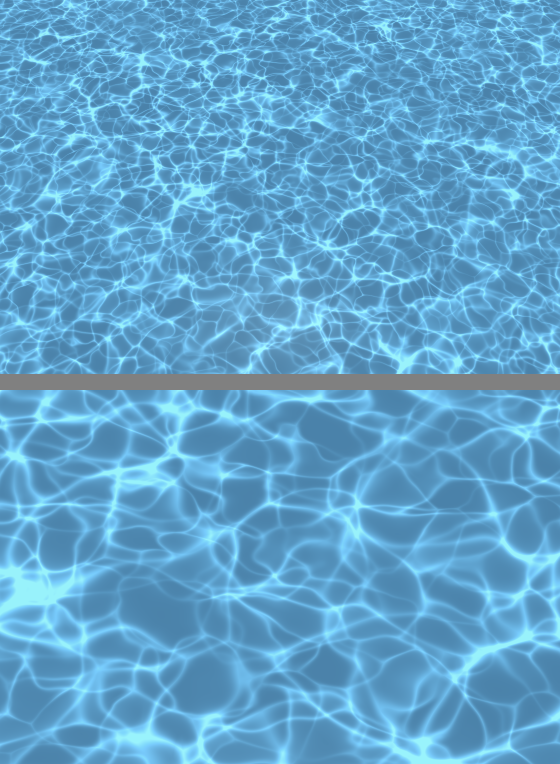
Top: the whole. Bottom: its middle third, enlarged.
Give the GLSL for this texture, as a WebGL 2 fragment shader.

```glsl
#version 300 es
precision highp float;
precision highp int;

uniform vec2 u_resolution;
out vec4 fragColor;

// Integer hash: three random values per lattice point
vec3 hash3(vec2 cell, uint seed) {
    uvec3 v = uvec3(uvec2(ivec2(cell)), seed) * 1664525u + 1013904223u;
    v.x += v.y * v.z; v.y += v.z * v.x; v.z += v.x * v.y;
    v ^= v >> 16u;
    v.x += v.y * v.z; v.y += v.z * v.x; v.z += v.x * v.y;
    return vec3(v >> 8u) / 16777216.0;
}

// Smooth value noise with three channels
vec3 noise3(vec2 p, uint seed) {
    vec2 i = floor(p), f = fract(p);
    f = f * f * (3.0 - 2.0 * f);
    return mix(
        mix(hash3(i, seed), hash3(i + vec2(1, 0), seed), f.x),
        mix(hash3(i + vec2(0, 1), seed), hash3(i + vec2(1, 1), seed), f.x), f.y);
}

// One net of light: thin filaments, one-sided veils and bright knots
float causticNet(vec2 p, uint seed) {
    vec3 bend = noise3(p * 1.1, seed + 11u);
    vec3 ripple = noise3(p * 2.7, seed + 23u);
    vec2 q = p + 0.75 * (bend.xy - 0.5) + 0.26 * (ripple.xy - 0.5);

    // Three nearest cell centres
    vec2 base = floor(q);
    vec3 nearest = vec3(9.0);
    float cellRandom = 0.0;
    for (int y = -1; y <= 1; y++) {
        for (int x = -1; x <= 1; x++) {
            vec2 cell = base + vec2(x, y);
            vec3 h = hash3(cell, seed);
            float d = distance(q, cell + 0.08 + 0.84 * h.xy);
            if (d < nearest.x) {
                nearest = vec3(d, nearest.xy);
                cellRandom = h.z;
            } else if (d < nearest.y) {
                nearest = vec3(nearest.x, d, nearest.y);
            } else {
                nearest.z = min(nearest.z, d);
            }
        }
    }

    float edge = nearest.y - nearest.x;
    float corner = nearest.z - nearest.x;
    float strength = 0.2 + 0.9 * smoothstep(0.15, 0.85, 0.6 * bend.z + 0.4 * ripple.z);
    float veil = exp(-edge / mix(0.035, 0.34, cellRandom * cellRandom));
    float filament = exp(-edge * edge / 0.005);
    float knot = exp(-corner * corner / 0.018);
    return strength * (0.58 * veil + 0.6 * filament + 0.75 * knot);
}

vec3 poolColor(vec2 uv) {
    // Tilted floor seen in mild perspective
    float depth = 1.0 / (1.0 - 0.4 * uv.y);
    vec2 ground = vec2((uv.x - 0.75) * depth, 2.75 * depth);

    // Overlapping nets at rising frequencies, each turned
    float light = 0.0;
    float frequency = 6.5;
    float weight = 1.0;
    mat2 turn = mat2(0.8, 0.6, -0.6, 0.8);
    vec2 p = ground;
    for (uint i = 0u; i < 4u; i++) {
        light += weight * causticNet(p * frequency + 17.3 * float(i), 101u + 37u * i);
        p = turn * p;
        frequency *= 1.27;
        weight *= 0.88;
    }

    // Broad uneven illumination
    float patches = noise3(ground * 3.2, 7u).x;
    float level = clamp(light * (2.55 + 0.8 * patches) - 0.4, -0.4, 5.3);

    // Deep blue through cyan to pale highlights
    vec3 color = vec3(0.31, 0.54, 0.70) + level * vec3(0.047, 0.077, 0.088);
    color.r += 0.035 * smoothstep(3.8, 5.2, level);
    color.b = min(color.b, 0.985);

    // Faint sky haze near the lower middle
    vec2 haze = (uv - vec2(0.74, 0.13)) / vec2(0.24, 0.16);
    return color + vec3(0.05, 0.03, 0.015) * exp(-dot(haze, haze));
}

void main() {
    // Four samples per pixel keep the far filaments smooth
    vec3 color = vec3(0.0);
    for (int i = 0; i < 4; i++) {
        vec2 offset = vec2(i & 1, i >> 1) * 0.5 - 0.25;
        color += poolColor((gl_FragCoord.xy + offset) / u_resolution.y);
    }
    fragColor = vec4(color * 0.25, 1.0);
}
```
